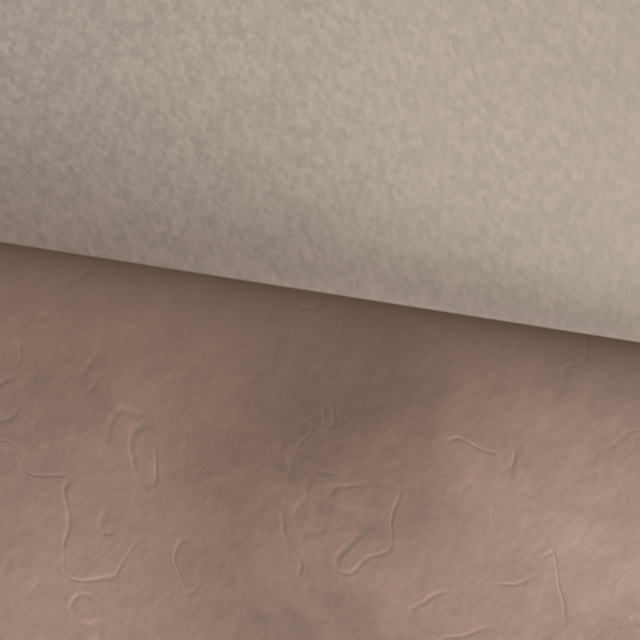
Write a three.js fragment shader that draws this texture.

```glsl
// A soft grey-beige felt sheet overhangs a mottled brown plaster surface.
// A slanted edge divides them; smooth gradients give the roll and its shadow,
// layered value noise gives the felt nap, plaster stains and fine creases.
varying vec2 vUv;

const float EDGE_LEFT = 0.622;
const float EDGE_RIGHT = 0.465;
const float EDGE_SOFT = 0.0022;
const vec3 FELT_LIGHT = vec3(0.700, 0.650, 0.600);
const vec3 FELT_COOL = vec3(0.650, 0.605, 0.565);
const vec3 FELT_SHADE = vec3(0.505, 0.450, 0.415);
const vec3 PLASTER = vec3(0.565, 0.468, 0.418);
const vec3 PLASTER_LIGHT = vec3(0.665, 0.570, 0.515);
const vec3 PLASTER_STAIN = vec3(0.465, 0.378, 0.325);
const vec3 SHADOW = vec3(0.345, 0.270, 0.225);
const float NAP_SCALE = 115.0;
const float NAP_DEPTH = 0.075;
const float CREASE_DEPTH = 0.20;

float hash(vec2 p) {
  return fract(sin(dot(p, vec2(127.1, 311.7))) * 43758.5453);
}

float noise(vec2 p) {
  vec2 i = floor(p);
  vec2 f = fract(p);
  f = f * f * (3.0 - 2.0 * f);
  return mix(mix(hash(i), hash(i + vec2(1.0, 0.0)), f.x),
             mix(hash(i + vec2(0.0, 1.0)), hash(i + vec2(1.0, 1.0)), f.x), f.y);
}

float fbm(vec2 p) {
  float sum = 0.0;
  float amp = 0.5;
  for (int i = 0; i < 5; i++) {
    sum += amp * noise(p);
    p = mat2(0.8, 0.6, -0.6, 0.8) * p * 2.03 + 7.3;
    amp *= 0.5;
  }
  return sum;
}

// Soft round spot: 1 at the centre, fading with an elliptical radius
float spot(vec2 p, vec2 centre, vec2 radius) {
  vec2 d = (p - centre) / radius;
  return exp(-dot(d, d));
}

// Fine curved lines along the mid level of a warped noise field
float crease(vec2 p) {
  vec2 warp = vec2(noise(p * 17.0), noise(p * 17.0 + 31.0));
  float level = noise(p * 13.0 + warp * 1.6);
  float broken = smoothstep(0.48, 0.72, noise(p * 15.0 + 53.0));
  return broken * (1.0 - smoothstep(0.0, 0.055, abs(level - 0.5)));
}

vec3 felt(vec2 p, float height) {
  vec3 col = mix(FELT_COOL, FELT_LIGHT, smoothstep(-0.1, 0.8, p.x));

  // The underside turns dark, in a band that narrows to the right
  float band = mix(0.22, 0.075, smoothstep(0.0, 1.0, p.x));
  float roll = exp(-pow(max(height, 0.0) / band, 1.5));
  col = mix(col, FELT_SHADE, roll * mix(0.95, 0.65, p.x));

  // Bounced light along the lip
  float lip = exp(-height / 0.022) * smoothstep(0.08, 0.55, p.x);
  col += 0.055 * lip;

  // Short leaning fibres in two sizes
  vec2 q = vec2(p.x + 0.35 * p.y, p.y - 0.25 * p.x);
  float nap = noise(q * NAP_SCALE * vec2(1.15, 0.75)) - 0.5;
  nap += 0.6 * (noise(q * NAP_SCALE * 1.9 + 19.0) - 0.5);
  col *= 1.0 + NAP_DEPTH * nap * mix(1.35, 0.85, p.x);
  return col * (1.0 + 0.035 * (fbm(p * 9.0) - 0.48));
}

vec3 plaster(vec2 p, float depth) {
  float cloud = fbm(p * 4.0 + 2.0 * fbm(p * 3.0 + 11.0));
  vec3 col = PLASTER;

  // Broad light and stained regions
  float light = spot(p, vec2(1.02, 0.12), vec2(0.32, 0.36))
              + 0.45 * spot(p, vec2(0.03, 0.08), vec2(0.25, 0.18))
              + 0.25 * spot(p, vec2(0.45, 0.13), vec2(0.08, 0.08));
  float stain = 0.65 * spot(p, vec2(0.56, 0.36), vec2(0.18, 0.15))
              + 0.40 * spot(p, vec2(0.36, 0.24), vec2(0.12, 0.20))
              + 0.30 * spot(p, vec2(0.12, 0.43), vec2(0.12, 0.07));
  col = mix(col, PLASTER_LIGHT, clamp(light * 0.85, 0.0, 1.0));
  col = mix(col, PLASTER_STAIN, clamp(stain, 0.0, 1.0));
  col *= 1.0 + 0.32 * (cloud - 0.48);

  // Raking light over small relief, then slanted fine grain
  vec2 toLight = vec2(-0.004, 0.005);
  float relief = fbm(p * 22.0) - fbm((p + toLight) * 22.0);
  col *= 1.0 + 0.24 * relief;
  float crinkle = crease(p) - crease(p + toLight);
  col *= 1.0 + CREASE_DEPTH * 0.5 * crinkle;
  vec2 q = vec2(p.x + p.y, p.y - p.x);
  col *= 1.0 + 0.055 * (noise(q * vec2(65.0, 140.0)) - 0.5);

  // Contact shadow with a wide, uneven falloff
  float reach = mix(0.13, 0.075, p.x) * (0.8 + 0.45 * cloud);
  float shade = 0.72 * exp(-depth / reach) + 0.25 * exp(-depth / 0.018);
  return mix(col, SHADOW, clamp(shade, 0.0, 1.0));
}

void main() {
  float height = vUv.y - mix(EDGE_LEFT, EDGE_RIGHT, vUv.x);
  float cover = smoothstep(-EDGE_SOFT, EDGE_SOFT, height);
  vec3 col = mix(plaster(vUv, max(-height, 0.0)), felt(vUv, max(height, 0.0)), cover);
  gl_FragColor = vec4(col, 1.0);
}
```
